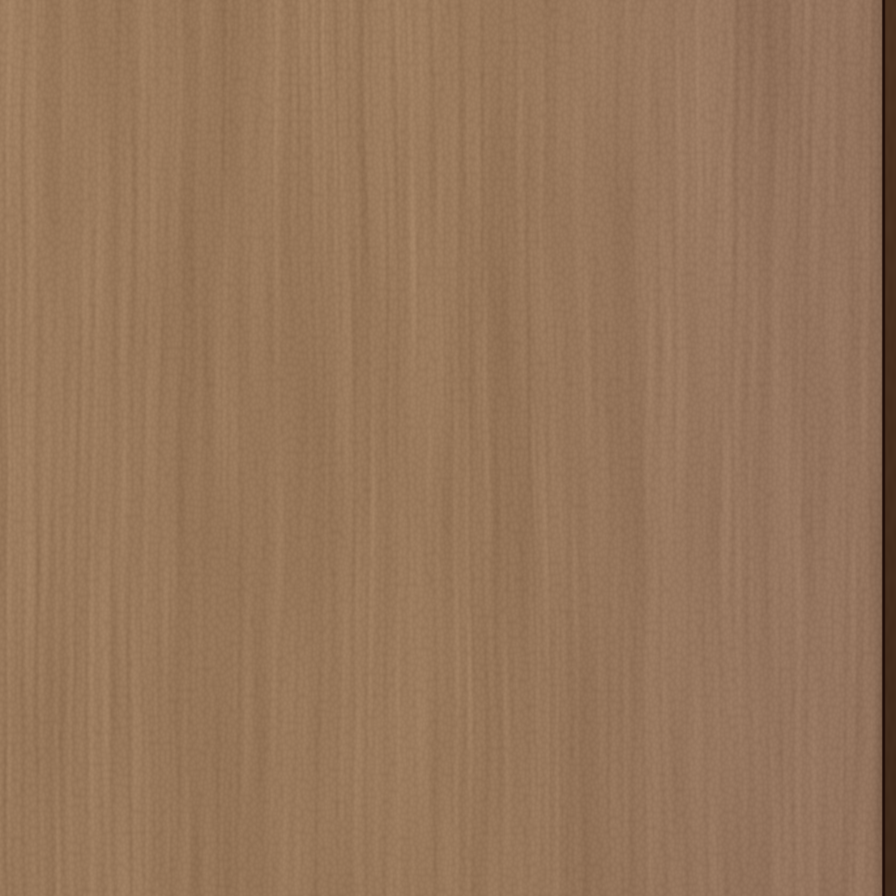
This texture is drawn by a Shadertoy shader. Its source:

```glsl
// Smooth tan wood panel with fine vertical grain and a dark seam at its right edge.

const vec3 WOOD_LEFT = vec3(0.592, 0.466, 0.350);
const vec3 WOOD_RIGHT = vec3(0.575, 0.450, 0.361);
const vec3 STRIP_COLOR = vec3(0.275, 0.180, 0.115);
const vec3 SEAM_COLOR = vec3(0.120, 0.050, 0.030);
const vec3 GRAIN_TINT = vec3(1.0, 0.97, 0.90);

const float SEAM_X = 0.9862;
const float SEAM_HALF_WIDTH = 0.0016;
const float EDGE_SOFTNESS = 0.0012;

const float LINE_COUNT = 76.0;
const float LINE_CONTRAST = 0.010;
const float STREAK_CONTRAST = 0.042;
const float FIBRE_CONTRAST = 0.028;
const float SPECKLE_CONTRAST = 0.042;
const float BAND_CONTRAST = 0.007;
const float TAU = 6.2831853;

vec2 hash2(vec2 p) {
    vec3 q = fract(vec3(p.xyx) * vec3(0.1031, 0.1030, 0.0973));
    q += dot(q, q.yzx + 33.33);
    return fract((q.xx + q.yz) * q.zy);
}

// Distance to the nearest jittered cell point, roughly centred on zero.
float cellular(vec2 p) {
    vec2 cell = floor(p);
    vec2 local = fract(p);
    float nearest = 4.0;
    for (int j = -1; j <= 1; j++) {
        for (int i = -1; i <= 1; i++) {
            vec2 offset = vec2(i, j);
            vec2 toPoint = offset + hash2(cell + offset + 40.0) - local;
            nearest = min(nearest, dot(toPoint, toPoint));
        }
    }
    return sqrt(nearest) - 0.45;
}

// Gentle sideways drift of the fibres along their length.
float drift(vec2 p) {
    return 0.0035 * sin(3.1 * p.y + 8.0 * p.x)
         + 0.0016 * sin(7.3 * p.y - 19.0 * p.x + 1.7)
         + 0.0005 * sin(23.0 * p.y + 47.0 * p.x);
}

// Wide tonal bands from layered sines.
float bands(float x, float y) {
    return sin(17.0 * x + 1.3 * y) + 0.7 * sin(41.0 * x - 0.9 * y + 2.0)
         + 0.5 * sin(89.0 * x + 1.7 * y + 4.0);
}

// Fine, irregularly spaced lines that fade in and out across the panel.
float fineLines(float x, float y) {
    float phase = TAU * LINE_COUNT * x + 2.2 * sin(31.0 * x + 0.8 * y)
                + 1.3 * sin(73.0 * x - 1.1 * y);
    float strength = 0.65 + 0.35 * sin(13.0 * x + 2.1 * y + 0.6);
    strength *= mix(1.25, 0.65, smoothstep(0.1, 0.9, x));
    return strength * (sin(phase) + 0.45 * sin(1.73 * phase + 1.0));
}

float woodTone(vec2 p) {
    float x = p.x + drift(p);
    float streaks = -cellular(vec2(x * 62.0, p.y * 1.8));
    float fibres = -cellular(vec2(x * 135.0 + 17.0, p.y * 5.0));
    float speckle = -cellular(p * vec2(210.0, 170.0));
    return BAND_CONTRAST * bands(x, p.y)
         + LINE_CONTRAST * fineLines(x, p.y)
         + STREAK_CONTRAST * streaks
         + FIBRE_CONTRAST * fibres
         + SPECKLE_CONTRAST * speckle;
}

void mainImage(out vec4 fragColor, in vec2 fragCoord) {
    vec2 uv = fragCoord / iResolution.xy;

    // Panel: warm on the left, slightly pinker on the right
    vec3 panel = mix(WOOD_LEFT, WOOD_RIGHT, smoothstep(0.45, 0.95, uv.x));
    panel += woodTone(uv) * GRAIN_TINT;
    panel *= 1.0 + 0.02 * (uv.y - 0.5);
    panel *= 1.0 - 0.08 * smoothstep(0.970, SEAM_X, uv.x);

    // Shaded strip beyond the seam, a little lighter at the top
    vec3 strip = STRIP_COLOR * (0.92 + 0.18 * uv.y);
    strip += 0.02 * cellular(uv * vec2(150.0, 40.0));

    // Join the two with a soft dark seam
    vec3 color = mix(panel, strip, smoothstep(-EDGE_SOFTNESS, EDGE_SOFTNESS, uv.x - SEAM_X));
    float seamDistance = abs(uv.x - SEAM_X) - SEAM_HALF_WIDTH;
    float seam = 1.0 - smoothstep(-EDGE_SOFTNESS, EDGE_SOFTNESS, seamDistance);
    color = mix(color, SEAM_COLOR, seam);

    fragColor = vec4(color, 1.0);
}
```
